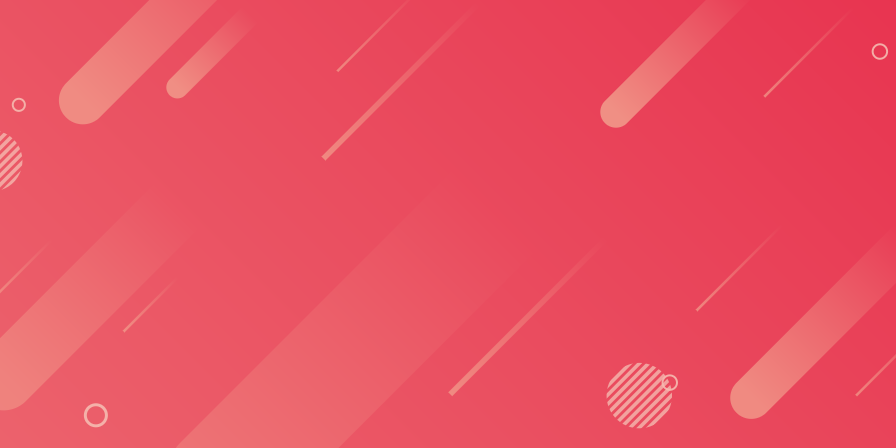
A Shadertoy shader for this background:

```glsl
// Coral gradient with fading diagonal bars, thin streaks, rings and striped discs.

// Lengths are fractions of the canvas height.
const vec3 CORAL_LIGHT = vec3(0.925, 0.385, 0.425);
const vec3 CORAL_DEEP  = vec3(0.908, 0.205, 0.315);
const vec3 PEACH       = vec3(0.955, 0.690, 0.590);
const vec3 PALE_PINK   = vec3(0.960, 0.730, 0.690);

const float STREAK_OPACITY = 0.60;
const float RING_OPACITY   = 0.90;
const float STRIPE_OPACITY = 0.78;
const float STRIPE_PERIOD  = 0.0145;
const float STRIPE_FILL    = 0.56;

// Bars and streaks: start x, start y, half width, fade length.
const vec4 BARS[6] = vec4[6](
    vec4(0.185,  0.776, 0.0535, 0.55), vec4(0.396, 0.805, 0.0247, 0.23),
    vec4(1.375,  0.750, 0.0350, 0.40), vec4(1.677, 0.112, 0.0470, 0.50),
    vec4(0.008,  0.154, 0.0700, 0.55), vec4(0.495, -0.078, 0.1290, 0.86));
const float BAR_OPACITY[6] = float[6](0.60, 0.65, 0.70, 0.64, 0.42, 0.27);

const vec4 STREAKS[8] = vec4[8](
    vec4(0.753, 0.841, 0.0028, 0.25), vec4(0.722, 0.646, 0.0062, 0.49),
    vec4(1.706, 0.784, 0.0028, 0.28), vec4(1.005, 0.120, 0.0062, 0.49),
    vec4(1.555, 0.307, 0.0028, 0.27), vec4(1.911, 0.117, 0.0028, 0.27),
    vec4(0.276, 0.260, 0.0028, 0.17), vec4(-0.026, 0.323, 0.0028, 0.20));

// Rings: centre, radius, half thickness. Discs: centre, radius.
const vec4 RINGS[4] = vec4[4](
    vec4(0.042, 0.766, 0.0135, 0.0022), vec4(0.214, 0.073, 0.0235, 0.0033),
    vec4(1.495, 0.146, 0.0161, 0.0022), vec4(1.964, 0.885, 0.0161, 0.0022));
const vec3 DISCS[2] = vec3[2](
    vec3(1.427, 0.117, 0.073), vec3(-0.018, 0.641, 0.068));

// Antialiased coverage of a signed distance.
float coverage(float dist, float pixel) {
    return clamp(0.5 - dist / pixel, 0.0, 1.0);
}

// Coordinates along (x) and across (y) the rising diagonal.
vec2 diagonal(vec2 p) {
    return vec2(p.x + p.y, p.y - p.x) * sqrt(0.5);
}

float fadeOut(float along, float fadeLength) {
    return clamp(1.0 - along / fadeLength, 0.0, 1.0);
}

void mainImage(out vec4 fragColor, in vec2 fragCoord) {
    float pixel = 1.0 / iResolution.y;
    vec2 p = fragCoord * pixel;

    // Diagonal background gradient
    float slope = clamp((p.x + p.y) / (iResolution.x * pixel + 1.0), 0.0, 1.0);
    vec3 color = mix(CORAL_LIGHT, CORAL_DEEP, slope);

    // Round-ended bars
    for (int i = 0; i < 6; i++) {
        vec4 bar = BARS[i];
        vec2 q = diagonal(p - bar.xy);
        float dist = length(vec2(min(q.x, 0.0), q.y)) - bar.z;
        float alpha = coverage(dist, pixel) * fadeOut(q.x, bar.w);
        color = mix(color, PEACH, alpha * BAR_OPACITY[i]);
    }

    // Square-ended streaks
    for (int i = 0; i < 8; i++) {
        vec4 streak = STREAKS[i];
        vec2 q = diagonal(p - streak.xy);
        float dist = max(abs(q.y) - streak.z, -q.x);
        float alpha = coverage(dist, pixel) * fadeOut(q.x, streak.w);
        color = mix(color, PEACH, alpha * STREAK_OPACITY);
    }

    // Discs filled with diagonal stripes
    for (int i = 0; i < 2; i++) {
        vec2 q = p - DISCS[i].xy;
        float across = diagonal(q).y / STRIPE_PERIOD;
        float stripe = (abs(fract(across) - 0.5) - 0.5 * STRIPE_FILL) * STRIPE_PERIOD;
        float alpha = coverage(length(q) - DISCS[i].z, pixel) * coverage(stripe, pixel);
        color = mix(color, PALE_PINK, alpha * STRIPE_OPACITY);
    }

    // Thin rings
    for (int i = 0; i < 4; i++) {
        vec4 ring = RINGS[i];
        float dist = abs(length(p - ring.xy) - ring.z) - ring.w;
        color = mix(color, PALE_PINK, coverage(dist, pixel) * RING_OPACITY);
    }

    fragColor = vec4(color, 1.0);
}
```
